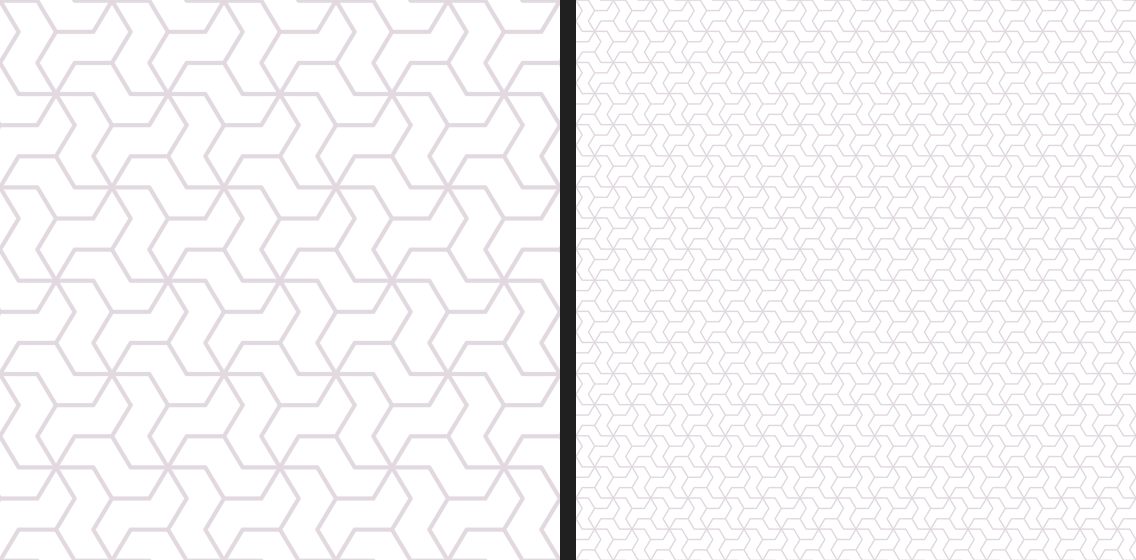
Left, the tile; right, the same tile 3 across and 3 down.
This pattern is drawn by a WebGL 2 fragment shader. Its source:

```glsl
#version 300 es
precision highp float;
// Interlocking pinwheel lattice: six bent arms per star, thin mauve-grey lines on white.
uniform vec2 u_resolution;
out vec4 fragColor;

const vec2 REPEATS = vec2(5.0, 6.0);      // stars per row, rows of stars (even, so it wraps)
const vec2 PHASE = vec2(0.0, -0.0013);    // offset of the star rows
const float LINE_WIDTH = 0.0075;
const vec3 PAPER = vec3(1.0);
const vec3 LINE = vec3(0.885, 0.85, 0.878);
const float SIXTH_TURN = 1.04719755;

float segmentDistance(vec2 p, vec2 a, vec2 b) {
    vec2 ap = p - a, ab = b - a;
    return length(ap - ab * clamp(dot(ap, ab) / dot(ab, ab), 0.0, 1.0));
}

// One third of a lattice step along hexagonal direction k, in canvas units
vec2 hexStep(int k, vec2 cell) {
    float angle = float(k) * SIXTH_TURN;
    return vec2(cos(angle), sin(angle) / sin(SIXTH_TURN)) * cell / 3.0;
}

// Six arms, each going outward and then bending clockwise by a sixth of a turn
float pinwheelDistance(vec2 p, vec2 cell) {
    float d = 1.0;
    for (int k = 0; k < 6; k++) {
        vec2 elbow = hexStep(k, cell);
        vec2 tip = elbow + hexStep(k - 1, cell);
        d = min(d, segmentDistance(p, vec2(0.0), elbow));
        d = min(d, segmentDistance(p, elbow, tip));
    }
    return d;
}

// Nearest line among the surrounding stars; odd rows shift by half a cell
float latticeDistance(vec2 p, vec2 repeats) {
    vec2 cell = 1.0 / repeats;
    vec2 g = p * repeats;
    float d = 1.0;
    for (int j = -1; j <= 1; j++) {
        float row = floor(g.y + 0.5) + float(j);
        float shift = 0.5 * mod(row, 2.0);
        float column = floor(g.x - shift);
        for (int i = 0; i <= 1; i++) {
            vec2 star = vec2(column + float(i) + shift, row);
            d = min(d, pinwheelDistance((g - star) * cell, cell));
        }
    }
    return d;
}

void main() {
    vec2 uv = gl_FragCoord.xy / u_resolution;
    float pixel = 1.0 / min(u_resolution.x, u_resolution.y);
    float d = latticeDistance(uv - PHASE, REPEATS) - 0.5 * LINE_WIDTH;
    float ink = 1.0 - smoothstep(-0.75 * pixel, 0.75 * pixel, d);
    fragColor = vec4(mix(PAPER, LINE, ink), 1.0);
}
```
